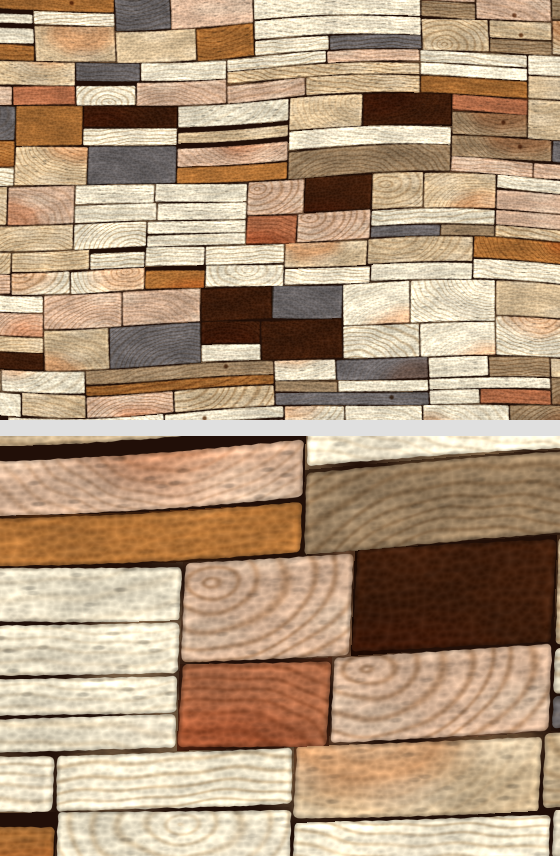
Top, the full canvas; bottom, a detail of the centre.
This texture is drawn by a Shadertoy shader. Its source:

```glsl
float hash(vec2 p) {
    return fract(sin(dot(p, vec2(12.99, 78.23))) * 43758.5);
}

// Distance to the nearest scattered point
float cellular(vec2 p) {
    vec2 base = floor(p);
    float nearest = 2.0;
    for (int y = -1; y <= 1; y++)
    for (int x = -1; x <= 1; x++) {
        vec2 cell = base + vec2(x, y);
        vec2 point = cell + vec2(hash(cell), hash(cell + 41.3));
        nearest = min(nearest, length(p - point));
    }
    return nearest;
}

float jitteredEdge(float i, float salt) {
    return i + 0.4 * (hash(vec2(i, salt)) - 0.5);
}

// Irregular interval around x: low edge, high edge, index
vec3 span(float x, float salt) {
    float i = floor(x);
    i += step(jitteredEdge(i + 1.0, salt), x) - step(x, jitteredEdge(i, salt));
    return vec3(jitteredEdge(i, salt), jitteredEdge(i + 1.0, salt), i);
}

vec3 woodColour(float t) {
    if (t < 0.18) return vec3(0.95, 0.91, 0.81);
    if (t < 0.47) return vec3(0.84, 0.74, 0.59);
    if (t < 0.63) return vec3(0.85, 0.71, 0.60);
    if (t < 0.70) return vec3(0.66, 0.43, 0.21);
    if (t < 0.75) return vec3(0.70, 0.43, 0.29);
    if (t < 0.83) return vec3(0.60, 0.50, 0.38);
    if (t < 0.90) return vec3(0.42, 0.40, 0.40);
    return vec3(0.25, 0.12, 0.05);
}

float roundBox(vec2 p, vec2 halfSize, float radius) {
    vec2 d = abs(p) - halfSize + radius;
    return length(max(d, 0.0)) + min(max(d.x, d.y), 0.0) - radius;
}

vec3 woodEnd(vec2 q, vec2 size, vec2 seed, bool thin) {
    float a = hash(seed + 1.7), b = hash(seed + 3.1), c = hash(seed + 5.9);
    vec3 colour = woodColour(thin ? pow(a, 2.3) : a);
    colour *= 0.94 + 0.1 * b;

    // Growth rings around a pith inside or outside the board
    float side = c < 0.5 ? -1.0 : 1.0;
    vec2 pith = vec2((b - 0.5) * size.x, side * (thin ? 0.09 : 0.015 + 0.07 * fract(c * 2.0)));
    vec2 away = (q - pith) * vec2(thin ? 0.3 : 0.6, 1.0);
    float radius = length(away) + 0.002 * sin(q.x * 45.0 + a * 30.0)
                 + 0.001 * sin(q.x * 110.0 - q.y * 70.0 + b * 20.0);
    float ring = 0.5 + 0.5 * sin(radius * mix(500.0, 850.0, b) + 2.0 * sin(radius * 90.0));
    float strength = mix(0.15, 0.8, hash(seed + 8.3));
    colour = mix(colour, colour * vec3(0.78, 0.70, 0.60), ring * ring * ring * strength);

    // Reddish heartwood, bleached and weathered patches
    float heart = smoothstep(0.07, 0.03, radius) * step(0.5, hash(seed + 9.7));
    colour *= mix(vec3(1.0), vec3(0.97, 0.83, 0.74), heart);
    float patches = cellular(q * vec2(11.0, 28.0) + seed * 3.0);
    colour *= 1.12 - 0.26 * patches;
    float bleach = smoothstep(0.45, 0.1, cellular(q * vec2(8.0, 20.0) + seed * 5.0));
    colour = mix(colour, vec3(0.92, 0.87, 0.78), 0.3 * bleach * smoothstep(0.4, 0.7, colour.g));

    // Fibres, rough speckle and sparse dark flecks
    float fibre = cellular(q * vec2(40.0, 190.0) + seed * 7.0);
    float speckle = cellular(q * vec2(150.0, 170.0) + seed * 9.0);
    colour *= 0.85 + 0.19 * fibre + 0.14 * speckle;
    colour += 0.05 * (speckle - 0.45);
    float fleck = smoothstep(0.16, 0.05, cellular(q * vec2(22.0, 60.0) + seed * 11.0));
    colour *= 1.0 - 0.25 * fleck * c;

    // Occasional knot
    vec2 knot = q - (vec2(a, b) - 0.5) * size * 0.6;
    float spot = smoothstep(0.008, 0.002, length(knot)) * step(0.97, hash(seed + 12.1));
    return mix(colour, colour * vec3(0.5, 0.36, 0.25), spot);
}

void mainImage(out vec4 fragColor, in vec2 fragCoord) {
    float pixel = 1.0 / iResolution.y;
    vec2 p = fragCoord * pixel;
    p += vec2(0.006 * sin(p.y * 6.0), 0.016 * sin(p.x * 3.7 + 1.0) + 0.005 * sin(p.x * 8.0 + p.y * 5.0));

    // Courses, then bays along each course
    vec3 course = span(p.y / 0.147, 3.0);
    float shift = hash(vec2(course.z, 17.0));
    vec3 bay = span(p.x / 0.36 + shift, course.z + 30.0);
    vec2 low = vec2((bay.x - shift) * 0.36, course.x * 0.147);
    vec2 high = vec2((bay.y - shift) * 0.36, course.y * 0.147);
    vec2 seed = vec2(bay.z, course.z) + 20.0;

    // Cut each bay into thick blocks and thin planks
    for (int level = 0; level < 3; level++) {
        vec2 size = high - low;
        float r = hash(seed + float(level) * 2.3);
        bool cutX = level == 1 && (r < 0.55 || size.y < 0.06);
        bool stop = cutX && size.x < 0.29;
        if (level == 2) {
            cutX = size.x > 0.29;
            stop = r > (cutX ? 0.35 : 0.1) || (!cutX && size.y < 0.06);
        }
        if (stop) continue;
        float ratio = 0.5 + 0.2 * (hash(seed + 6.1) - 0.5);
        vec2 cut = mix(low, high, ratio);
        bool upper = cutX ? p.x > cut.x : p.y > cut.y;
        if (cutX) { if (upper) low.x = cut.x; else high.x = cut.x; }
        else { if (upper) low.y = cut.y; else high.y = cut.y; }
        seed += upper ? vec2(3.37, 1.71) : vec2(1.13, 5.29);
    }

    // Slightly tilted board, sometimes leaving a gap above
    vec2 size = high - low;
    float gap = 0.009 * step(0.94, hash(seed + 15.0));
    vec2 halfSize = 0.5 * size - vec2(0.0014, 0.0014 + 0.5 * gap);
    vec2 q = p - 0.5 * (low + high) + vec2(0.0, 0.5 * gap);
    float tilt = (hash(seed + 21.0) - 0.5) * 0.005 / halfSize.x;
    q += tilt * vec2(-q.y, q.x);
    float d = roundBox(q, halfSize, 0.004);
    d += 0.0012 * (cellular(p * 110.0) - 0.45);

    // Worn pale rim just inside a narrow dark edge
    vec3 colour = woodEnd(q, size, seed, size.y < 0.05);
    colour *= mix(0.82, 1.0, smoothstep(0.0, 0.003, -d));
    colour *= 1.0 + 0.07 * smoothstep(0.002, 0.004, -d) * smoothstep(0.009, 0.005, -d);

    // Joints run from tight and brown to open and black
    float open = smoothstep(0.15, 0.55, cellular(p * vec2(9.0, 11.0)) + 100.0 * gap);
    vec3 joint = mix(colour * vec3(0.55, 0.45, 0.36), vec3(0.13, 0.06, 0.03), open);
    fragColor = vec4(mix(colour, joint, smoothstep(-0.7 * pixel, 0.7 * pixel, d)), 1.0);
}
```
